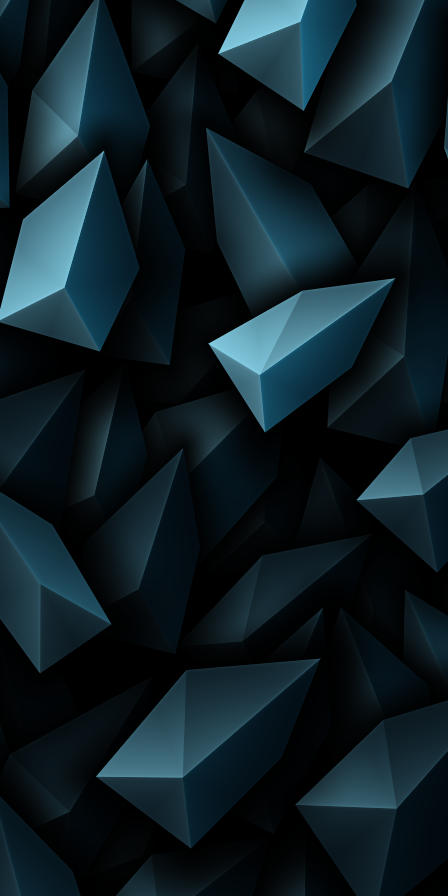
A Shadertoy shader for this background:

```glsl
// Dark teal crystal shards piled over each other, lit from the upper left.
// Each shard is a convex polygon cut into facets around an apex; shards are
// painted in a shuffled order and every one shades the pile beneath it.

#define COLUMNS 6
#define ROWS 10
#define SPACING 0.25        // distance between shard centres
#define SHARD_LENGTH 0.235
#define SHARD_WIDTH 0.15
#define SHADOW_REACH 0.15   // width of the soft shade around a shard
#define FACET_FADE 0.15     // how fast a facet darkens away from its ridge
#define RIDGE_WIDTH 0.0028
#define RIDGE_GLOW 0.3
#define GAIN 1.85
#define LIGHT_DIR vec2(-0.5, 0.866)
#define GLOOM vec3(0.004, 0.012, 0.02)

float hash(float id, float salt) {
    return fract(sin(id * 12.9898 + salt * 78.233) * 43758.5);
}

float cross2(vec2 a, vec2 b) { return a.x * b.y - a.y * b.x; }

// Signed distance to the line from the apex through a corner
float sideOf(vec2 q, vec2 apex, vec2 corner) {
    return cross2(normalize(corner - apex), q - apex);
}

vec3 toneToColor(float tone) {
    return GLOOM + vec3(0.56, 0.85, 0.93) * pow(vec3(tone), vec3(1.15, 1.0, 0.95));
}

// Signed distance to a convex polygon with counterclockwise corners
float polygonDistance(vec2 q, vec2 corners[5]) {
    float inside = -1e3, outside = 1e3;
    for (int k = 0; k < 5; k++) {
        vec2 a = corners[k];
        vec2 e = corners[(k + 1) % 5] - a;
        vec2 w = q - a;
        inside = max(inside, -cross2(normalize(e), w));
        outside = min(outside, length(w - e * clamp(dot(w, e) / dot(e, e), 0.0, 1.0)));
    }
    return inside > 0.0 ? outside : inside;
}

// Brightness of a facet whose outline faces the given direction
float facetLight(vec2 facing, float id, float salt) {
    float lambert = max(0.35 + 0.65 * dot(facing, LIGHT_DIR), 0.0);
    return 0.13 + 0.87 * lambert + 0.12 * hash(id, salt);
}

// Colour of one shard in rgb, signed distance to its outline in a
vec4 shard(vec2 q, float id, float px) {
    // Frame: x runs along the shard towards its tip
    float angle = mix(0.55, 2.25, hash(id, 1.0));
    vec2 axis = vec2(cos(angle), sin(angle));
    vec2 left = vec2(-axis.y, axis.x);
    vec2 local = vec2(dot(q, axis), dot(q, left));

    float size = mix(0.85, 1.25, hash(id, 2.0));
    vec2 extent = size * vec2(SHARD_LENGTH, SHARD_WIDTH * mix(0.8, 1.2, hash(id, 3.0)));
    vec2 corners[5];
    for (int k = 0; k < 5; k++) {
        float turn = float(k < 3 ? k : k - 5) * 1.083;
        turn += 0.4 * (hash(id, 10.0 + float(k)) - 0.5);
        float reach = k == 0 ? 1.45 : 1.0;
        corners[k] = extent * reach * vec2(cos(turn), sin(turn));
    }
    vec2 apex = extent * 0.36 * (vec2(hash(id, 4.0), hash(id, 5.0)) - 0.5);

    // Three sectors around the apex: left, tail and right facet
    float tipSide = sideOf(local, apex, corners[0]);
    float leftSide = sideOf(local, apex, corners[2]);
    float rightSide = sideOf(local, apex, corners[3]);
    vec3 sector = vec3(min(tipSide, -leftSide), min(leftSide, -rightSide), min(rightSide, -tipSide));
    vec3 weight = clamp(0.5 + sector / px, 0.0, 1.0);
    weight /= max(weight.x + weight.y + weight.z, 0.001);
    float ridge = max(max(sector.x, max(sector.y, sector.z)), 0.0);

    vec3 light = vec3(facetLight(left, id, 6.0), facetLight(-axis, id, 7.0), facetLight(-left, id, 8.0));
    // Some left facets are folded once more
    float fold = clamp(0.5 + sideOf(local, apex, corners[1]) / px, 0.0, 1.0);
    light.x *= mix(1.0, mix(0.72, 1.12, fold), step(0.45, hash(id, 9.0)));
    float lit = dot(light, weight);

    // Fade away from the ridge and towards the tucked-in tip
    float outline = polygonDistance(local, corners);
    float tone = lit * exp(-ridge / FACET_FADE);
    tone *= mix(1.0, 0.4, smoothstep(-0.05, 0.3, local.x));
    float glow = exp(-ridge / RIDGE_WIDTH) + 0.5 * exp(-abs(outline) / RIDGE_WIDTH);
    tone += RIDGE_GLOW * glow * lit;
    tone *= GAIN * mix(0.35, 1.25, pow(hash(id, 20.0), 1.3));

    // Shaded right facets lean to a deeper teal
    vec3 tint = mix(vec3(1.0), vec3(0.45, 1.0, 1.12), weight.z * (1.0 - smoothstep(0.2, 0.8, lit)));
    return vec4(tint * tone, outline);
}

void mainImage(out vec4 fragColor, in vec2 fragCoord) {
    float px = 2.0 / iResolution.y;
    vec2 p = fragCoord * px;
    float heightLight = mix(0.38, 1.15, smoothstep(0.0, 2.0, p.y));
    vec3 color = GLOOM;

    int count = COLUMNS * ROWS;
    for (int i = 0; i < count; i++) {
        int cell = (i * 23) % count;   // shuffled painting order
        float id = float(cell) + 1.0;
        vec2 jitter = vec2(hash(id, 30.0), hash(id, 31.0)) - 0.5;
        vec2 center = (vec2(cell % COLUMNS, cell / COLUMNS) - 0.5 + 0.6 * jitter) * SPACING;
        vec2 q = p - center;
        vec4 s = shard(q, id, px);

        // Shade reaches further on the side away from the light
        float reach = SHADOW_REACH * (1.0 - 0.4 * dot(q, LIGHT_DIR) / (length(q) + 0.001));
        color *= smoothstep(-0.02, reach, s.a);
        vec3 tint = s.rgb / max(s.g, 0.0001);
        vec3 face = tint * toneToColor(1.0 - exp(-s.g * heightLight));
        color = mix(color, face, clamp(0.5 - s.a / px, 0.0, 1.0));
    }
    fragColor = vec4(color, 1.0);
}
```
